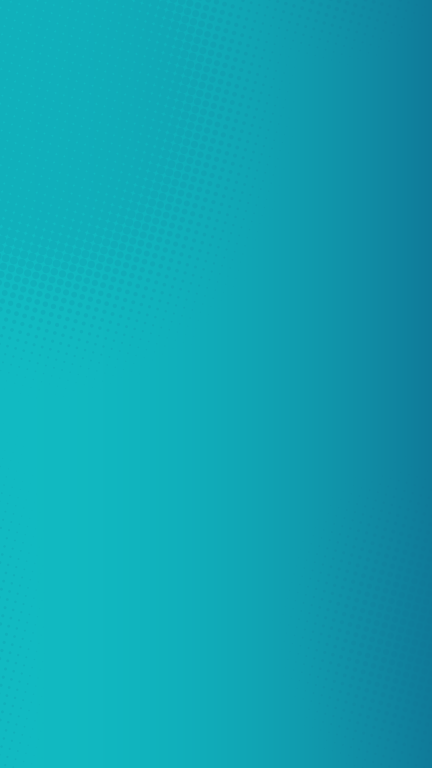
Write a Shadertoy shader that draws this background.

```glsl
const vec3 LIGHT_TEAL = vec3(0.065, 0.730, 0.760);
const vec3 DEEP_BLUE = vec3(0.060, 0.480, 0.600);
const vec3 DOT_COLOR = vec3(0.060, 0.420, 0.560);
const float DOT_OPACITY = 0.13;
const float DOT_PITCH = 0.0195; // in canvas widths
const float GRID_ANGLE = -0.27;
const float MAX_RADIUS = 0.62;  // in cells; above 0.5 the dots merge

// Soft elliptical patch: 1 at its centre, 0 at its rim
float patchFade(vec2 p, vec2 center, vec2 extent, float core) {
    return 1.0 - smoothstep(core, 1.0, length((p - center) / extent));
}

// Dot radius across the canvas, in cells
float dotRadius(vec2 p, float top) {
    float upperLeft = MAX_RADIUS * patchFade(p, vec2(0.10, top - 0.18), vec2(0.66, 0.82), 0.30);
    float upperRight = 0.30 * patchFade(p, vec2(0.78, top + 0.04), vec2(0.36, 0.26), 0.0);
    float lowerRight = 0.40 * patchFade(p, vec2(0.98, top * 0.18), vec2(0.40, 0.50), 0.1);
    float lowerLeft = 0.22 * patchFade(p, vec2(-0.04, top * 0.16), vec2(0.20, 0.72), 0.0);
    return max(max(upperLeft, upperRight), max(lowerRight, lowerLeft));
}

// Coverage of the rotated halftone grid
float halftone(vec2 p, float top, float pixel) {
    float c = cos(GRID_ANGLE), s = sin(GRID_ANGLE);
    mat2 toCanvas = mat2(c, s, -s, c);
    vec2 grid = transpose(toCanvas) * p / DOT_PITCH;
    vec2 cellCenter = floor(grid) + 0.5;
    float radius = dotRadius(toCanvas * cellCenter * DOT_PITCH, top);
    float blur = 0.7 * pixel / DOT_PITCH;
    float dist = length(grid - cellCenter);
    float disc = 1.0 - smoothstep(radius - blur, radius + blur, dist);
    return disc * smoothstep(0.0, 0.12, radius);
}

void mainImage(out vec4 fragColor, in vec2 fragCoord) {
    vec2 p = fragCoord / iResolution.x;
    float top = iResolution.y / iResolution.x;

    // Base gradient, falling off faster toward the right
    vec3 color = mix(LIGHT_TEAL, DEEP_BLUE, p.x * p.x);

    // Faint dots
    color = mix(color, DOT_COLOR, DOT_OPACITY * halftone(p, top, 1.0 / iResolution.x));
    fragColor = vec4(color, 1.0);
}
```
